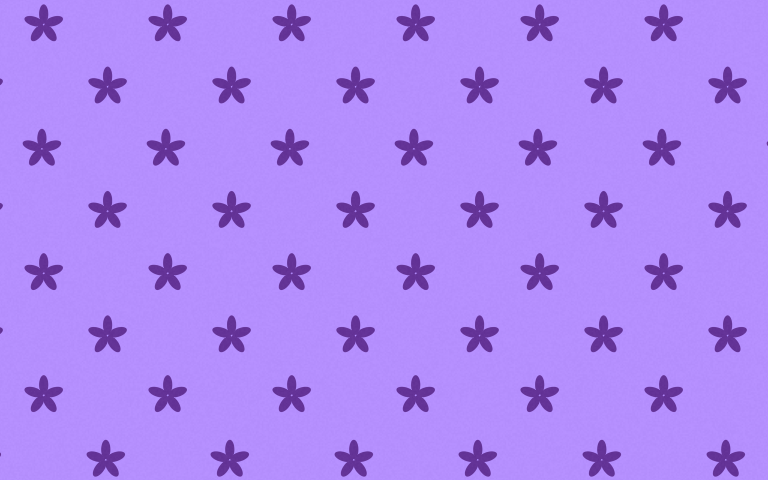
Give the GLSL for this pattern, as a WebGL 2 fragment shader.

```glsl
#version 300 es
precision highp float;
// Staggered rows of small dark violet five-petal flowers on a faintly grained lilac ground.

uniform vec2 u_resolution;
out vec4 fragColor;

float hash(vec2 p) {
    vec3 q = fract(p.xyx * vec3(0.1031, 0.1030, 0.0973));
    q += dot(q, q.yzx + 33.33);
    return fract((q.x + q.y) * q.z);
}

float valueNoise(vec2 p) {
    vec2 cell = floor(p), f = fract(p);
    f = f * f * (3.0 - 2.0 * f);
    float low = mix(hash(cell), hash(cell + vec2(1, 0)), f.x);
    float high = mix(hash(cell + vec2(0, 1)), hash(cell + vec2(1, 1)), f.x);
    return mix(low, high, f.y);
}

// Approximate signed distance to an ellipse
float ellipse(vec2 p, vec2 radii) {
    float k = length(p / radii);
    return k * (k - 1.0) / max(length(p / (radii * radii)), 1e-4);
}

// Five petals, the first pointing up, folded into one by angle
float flower(vec2 p) {
    float sector = radians(72.0);
    float angle = atan(p.x, p.y);
    angle -= sector * round(angle / sector);
    vec2 petal = length(p) * vec2(sin(angle), cos(angle));
    return ellipse(petal - vec2(0.0, 10.4), vec2(4.6, 9.7));
}

void main() {
    // The canvas is 480 units tall, with rows counted from the top
    float unitsPerPixel = 480.0 / u_resolution.y;
    vec2 p = gl_FragCoord.xy * unitsPerPixel;
    float depth = 480.0 - p.y;
    float row = round((depth - 24.5) / 62.2);

    // Alternate rows shift half a repeat; a few sit slightly out of line
    float x = mix(43.7, 107.6, mod(row, 2.0));
    x -= mod(row, 5.0) == 2.0 ? 1.8 : 0.0;
    float y = 24.5 + 62.2 * row;
    y -= mod(row, 7.0) == 6.0 ? 2.4 : 0.0;
    vec2 local = vec2(mod(p.x - x + 62.0, 124.0) - 62.0, y - depth);

    float edge = 0.65 * unitsPerPixel;
    float ink = 1.0 - smoothstep(-edge, edge, flower(local));

    // Fine paper grain over both colours
    float grain = valueNoise(p / 1.5) - 0.5;
    vec3 lilac = vec3(0.708, 0.560, 0.995);
    vec3 violet = vec3(0.390, 0.198, 0.590);
    vec3 color = mix(lilac, violet, ink) + grain * 0.02;
    fragColor = vec4(color, 1.0);
}
```
